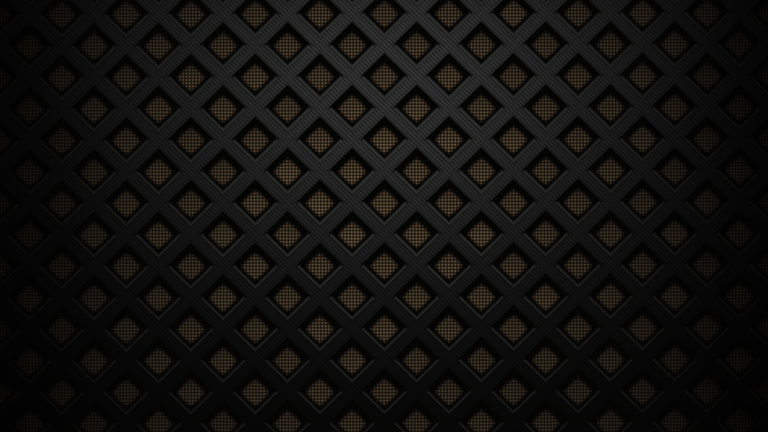
Give the GLSL for this pattern, as a Shadertoy shader.

```glsl
#define PERIOD vec2(0.1494, 0.1458) // lattice step, in canvas heights
#define ANCHOR vec2(0.001, 0.032)   // a hole centre, from the canvas centre
#define TILT 0.003                  // rise of each row across the canvas
#define HOLE 0.365                  // half side of a hole, in cells
#define MESH 0.25                   // half side of the visible mesh, in cells
#define BEVEL 0.085                 // width of the lit lower wall, in cells
#define RIBS 14.0                   // grooves per cell
#define MESH_PITCH 0.0075           // thread spacing, in canvas heights
#define BAR_COLOR vec3(0.152, 0.153, 0.155)
#define MESH_COLOR vec3(0.188, 0.150, 0.104)
#define EDGE_COLOR vec3(0.215, 0.215, 0.21)
#define BLACK vec3(0.014, 0.014, 0.013)

const float TAU = 6.2831853;

float hash(vec2 p) {
    vec3 h = fract(vec3(p.xyx) * 0.1031);
    h += dot(h, h.yzx + 33.33);
    return fract((h.x + h.y) * h.z);
}

// Soft elliptical pool of light
float pool(vec2 p, vec2 center, vec2 falloff) {
    vec2 d = p - center;
    return exp(-dot(d * d, falloff));
}

// Woven threads with a mean of one; fades when too fine to resolve
float weave(vec2 p, float pixel) {
    float contrast = 0.4 * (1.0 - smoothstep(0.45, 0.75, pixel / MESH_PITCH));
    vec2 thread = 1.0 + contrast * cos(TAU * p / MESH_PITCH);
    return thread.x * thread.y;
}

// Fine diagonal grooves on the bar faces
float grooves(float u, float pixel) {
    float contrast = 0.22 * (1.0 - smoothstep(0.45, 0.7, pixel * RIBS));
    return 1.0 + contrast * cos(TAU * u * RIBS);
}

void mainImage(out vec4 fragColor, in vec2 fragCoord) {
    float pixel = 1.0 / iResolution.y;
    vec2 p = (fragCoord - 0.5 * iResolution.xy) * pixel;

    // Diagonal lattice: x grows to the upper right, y to the lower right
    vec2 q = (p - ANCHOR - vec2(0.0, TILT * p.x)) / PERIOD;
    vec2 diagonal = vec2(q.x + q.y, q.x - q.y);
    vec2 id = floor(diagonal + 0.5);
    vec2 cell = diagonal - id;
    float cellPixel = pixel * length(1.0 / PERIOD);
    float d = max(abs(cell.x), abs(cell.y));

    float barLight = pool(p, vec2(0.02, 0.33), vec2(2.4, 3.6));
    float holeLight = pool(p, vec2(0.0, 0.1), vec2(1.6, 1.3));

    // Recessed mesh, brightest in the middle, shaded by the upper walls
    vec2 inner = abs(cell - vec2(-0.015, 0.015));
    float meshEdge = mix(max(inner.x, inner.y), length(inner), 0.25);
    float mesh = 1.0 - smoothstep(MESH - 0.07, MESH + 0.035, meshEdge);
    float depthShade = 1.15 - 1.6 * dot(inner, inner) - 0.4 * (cell.x - cell.y);
    float tint = 0.92 + 0.16 * hash(id + 60.0);
    vec3 color = BLACK + MESH_COLOR * mesh * depthShade * tint
               * holeLight * weave(p, pixel);

    // Lower walls catch the light near their rim
    float lower = max(-cell.x, cell.y);
    float upper = max(cell.x, -cell.y);
    float wall = smoothstep(HOLE - BEVEL, HOLE - 0.01, lower)
               * (1.0 - smoothstep(HOLE - 0.06, HOLE, upper));
    color += EDGE_COLOR * wall * (0.6 * holeLight + 0.3 * barLight);

    // Bars, with a faint sheen across their width
    float sheen = 0.92 + 0.16 * smoothstep(HOLE, 0.5, d);
    float grain = 0.97 + 0.06 * hash(floor(p * 288.0) + 400.0);
    vec3 bar = BLACK + BAR_COLOR * barLight * sheen * grain
             * grooves(diagonal.x, cellPixel);
    float solid = smoothstep(HOLE - 0.5 * cellPixel, HOLE + 0.5 * cellPixel, d);
    color = mix(color, bar, solid);

    // Darkened sides
    color *= 1.0 - 0.5 * smoothstep(0.55, 0.95, abs(p.x));
    fragColor = vec4(color, 1.0);
}
```
